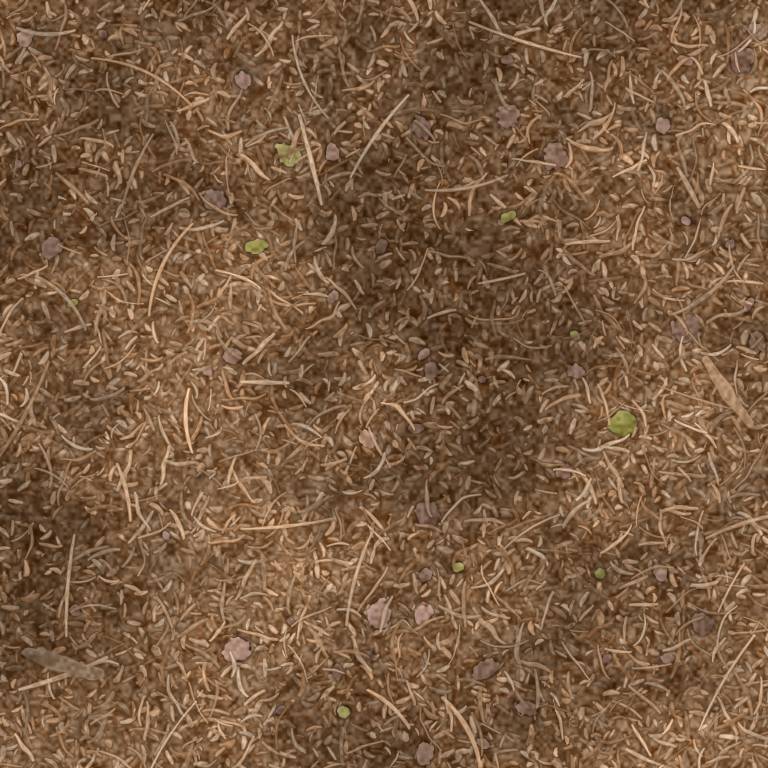
This texture is drawn by a Shadertoy shader. Its source:

```glsl
// Forest floor: brown soil buried under chips, dry needles, pebbles and twigs.
// Each kind of litter is scattered on jittered grids, painted from small to
// large, and every piece darkens the ground around it before it is drawn.

// Four values in 0..1 for a grid cell
vec4 hash4(vec2 cell) {
    vec4 v = fract(cell.xyxy * vec4(0.1031, 0.1030, 0.0973, 0.1099));
    v += dot(v, v.wzxy + 33.33);
    return fract((v.xxyz + v.yzzw) * v.zywx);
}

float hash1(vec2 cell) {
    vec3 v = fract(cell.xyx * 0.1031);
    v += dot(v, v.yzx + 33.33);
    return fract((v.x + v.y) * v.z);
}

float noise(vec2 p) {
    vec2 cell = floor(p), f = fract(p);
    f = f * f * (3.0 - 2.0 * f);
    return mix(mix(hash1(cell), hash1(cell + vec2(1, 0)), f.x),
               mix(hash1(cell + vec2(0, 1)), hash1(cell + vec2(1, 1)), f.x), f.y);
}

// Brown ramp from damp soil (0) to bleached straw (1)
vec3 brown(float tone) {
    return vec3(0.29, 0.18, 0.09) + vec3(0.44, 0.44, 0.43) * tone;
}

// Opacity of a shape at signed distance d, with a soft rim
float inside(float d) {
    float rim = max(0.0013, 0.7 / iResolution.y);
    return smoothstep(rim, -rim, d);
}

// Bent, tapered pieces; size is half length and half width
vec3 strands(vec3 col, vec2 p, float cells, vec2 size, float cover, vec2 tones, float bend, float grain, float seed) {
    vec2 base = floor(p * cells - 0.5);
    float reach = size.x + size.y + 0.004;
    for (int i = 0; i < 4; i++) {
        vec2 id = base + vec2(i & 1, i >> 1);
        vec4 place = hash4(id + seed * 37.0);
        vec2 offset = p - (id + 0.5 + 0.7 * (place.xy - 0.5)) / cells;
        if (place.w > cover || dot(offset, offset) > reach * reach) continue;

        vec4 look = fract(place * vec4(61.0, 47.0, 53.0, 71.0));
        float c = cos(6.2832 * place.z), s = sin(6.2832 * place.z);
        vec2 q = vec2(c * offset.x + s * offset.y, c * offset.y - s * offset.x);
        float len = size.x * mix(0.3, 1.0, look.x);
        q.y += (look.y - 0.5) * bend * q.x * q.x / len;
        float width = size.y * mix(0.5, 1.3, look.z) * (1.0 - 0.35 * min(abs(q.x) / len, 1.0));
        float d = length(vec2(max(abs(q.x) - len, 0.0), q.y)) - width + 0.0014 * grain;

        col = mix(col, vec3(0.25, 0.15, 0.065), 0.24 * smoothstep(width + 0.003, 0.0, d));
        float light = 0.10 * clamp(q.y / width, -1.0, 1.0) * c;
        vec3 paint = brown(mix(tones.x, tones.y, look.w) + 0.3 * grain + light);
        paint += (look.y - 0.4) * vec3(0.06, -0.01, -0.06);
        col = mix(col, paint, 0.92 * inside(d));
    }
    return col;
}

// Rounded lumps: mostly dull pink pebbles, a few green leaf scraps
vec3 lumps(vec3 col, vec2 p, float cells, float radius, float cover, float grain) {
    vec2 base = floor(p * cells - 0.5);
    for (int i = 0; i < 4; i++) {
        vec2 id = base + vec2(i & 1, i >> 1);
        vec4 place = hash4(id + 300.0);
        if (place.w > cover) continue;
        vec4 look = fract(place * vec4(61.0, 47.0, 53.0, 171.0));
        vec2 q = p - (id + 0.5 + 0.7 * (place.xy - 0.5)) / cells;
        float r = radius * mix(0.3, 1.0, look.y * look.y);
        vec2 axis = normalize(place.zx - 0.5);
        float d = length(q + 0.6 * look.x * axis * dot(axis, q)) - r * (1.0 + 0.35 * grain);
        col *= 1.0 - 0.35 * smoothstep(0.005, 0.0, d);
        vec3 paint = mix(vec3(0.42, 0.32, 0.27), vec3(0.66, 0.53, 0.48), look.z);
        if (look.w > 0.85) paint = mix(vec3(0.46, 0.45, 0.21), vec3(0.62, 0.59, 0.36), look.z);
        paint += 0.05 * dot(q, vec2(-0.5, 0.8)) / r + 0.12 * grain;
        col = mix(col, paint, 0.9 * inside(d));
    }
    return col;
}

void mainImage(out vec4 fragColor, in vec2 fragCoord) {
    vec2 p = fragCoord / iResolution.y;

    // Broad patches: damp and bare, or dry and thickly littered
    float dry = 0.6 * noise(p * 3.5 + 4.0) + 0.4 * noise(p * 8.0 + 20.0);
    dry = smoothstep(0.12, 0.88, dry + 0.22 * (p.x - p.y));
    float clump = noise(p * 19.0 + 50.0) - 0.5;

    // Slight warp that makes the litter crooked
    vec2 crooked = p + 0.006 * vec2(noise(p * 48.0 + 9.0), noise(p * 48.0 + 77.0));

    // Crumbly soil
    float grain = noise(p * 200.0) - 0.5;
    vec3 col = brown(0.2 + 0.4 * grain + 0.4 * (noise(p * 85.0) - 0.5) + 0.2 * dry);

    // Chips, then pebbles and scraps
    for (float i = 0.0; i < 3.0; i++)
        col = strands(col, crooked + 0.373 * i, 54.0, vec2(0.0100, 0.0029), 0.70 + 0.3 * dry + 0.5 * clump,
                      vec2(0.10, 1.02), 0.4, grain, 1.0 + i);
    col = lumps(col, crooked, 17.0, 0.020, 0.22, grain);

    // Needles, thicker on dry ground
    for (float i = 0.0; i < 3.0; i++)
        col = strands(col, crooked + 0.237 * i, 20.0, vec2(0.030, 0.0022), 0.28 + 0.75 * dry + 0.4 * clump,
                      vec2(0.42, 1.08), 0.55, grain, 5.0 + i);

    // Long pale straws and a few thick twigs
    col = strands(col, p, 7.0, vec2(0.080, 0.0026), 0.50, vec2(0.65, 1.15), 0.4, grain, 9.0);
    col = strands(col, crooked, 5.0, vec2(0.070, 0.0100), 0.16, vec2(0.5, 0.85), 0.1, grain, 11.0);

    // Uneven dampness and fine grain
    col *= 0.91 + 0.25 * dry + 0.22 * clump;
    col += 0.06 * grain + vec3(0.012, 0.007, 0.0);
    fragColor = vec4(clamp(col, 0.0, 1.0), 1.0);
}
```
